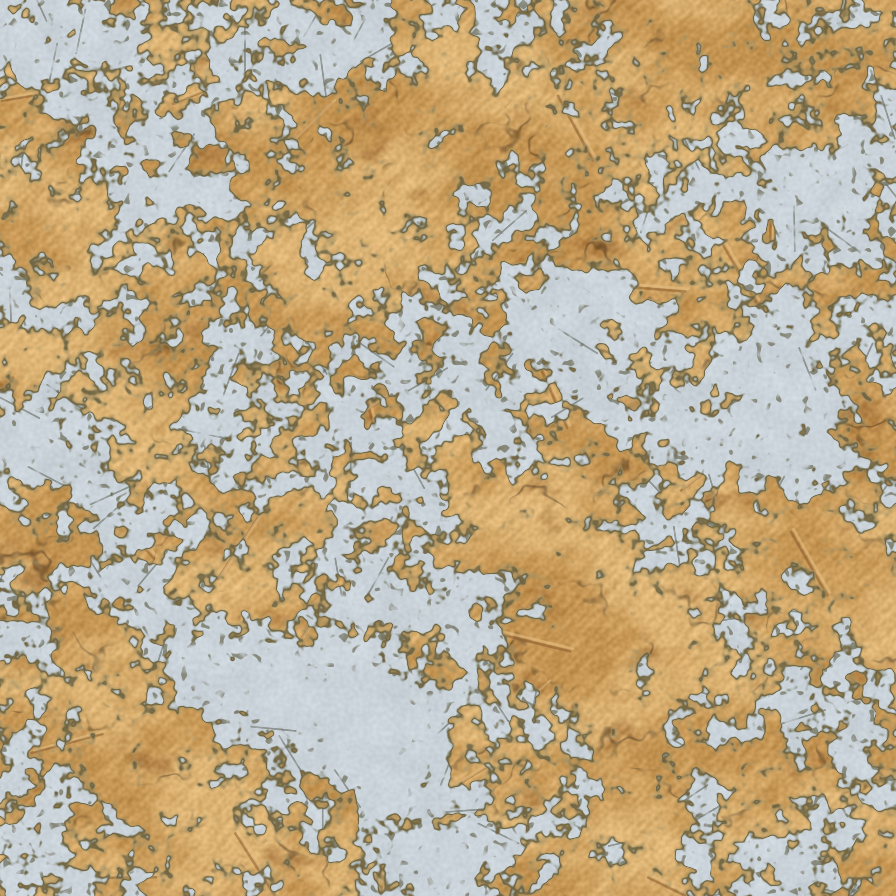
A Shadertoy shader for this texture:

```glsl
vec2 hash2(vec2 cell) {
    vec3 q = fract(cell.xyx * vec3(0.1031, 0.1030, 0.0973));
    q += dot(q, q.yzx + 33.33);
    return fract((q.xx + q.yz) * q.zy);
}

vec2 gradientAt(vec2 cell) {
    float angle = 6.2832 * hash2(cell).x;
    return vec2(cos(angle), sin(angle));
}

float gradientNoise(vec2 p) {
    vec2 i = floor(p), f = fract(p);
    vec2 u = f * f * f * (f * (f * 6.0 - 15.0) + 10.0);
    vec2 e = vec2(0.0, 1.0);
    float low = mix(dot(gradientAt(i), f), dot(gradientAt(i + e.yx), f - e.yx), u.x);
    float high = mix(dot(gradientAt(i + e), f - e), dot(gradientAt(i + 1.0), f - 1.0), u.x);
    return mix(low, high, u.y);
}

float fbm(vec2 p) {
    float sum = 0.0, amplitude = 0.6;
    for (int i = 0; i < 4; i++) {
        sum += amplitude * gradientNoise(p);
        p = mat2(1.6, 1.2, -1.2, 1.6) * p + 7.3;
        amplitude *= 0.55;
    }
    return sum;
}

// Straight hairlines, one per grid cell, kept with the given chance
float scratches(vec2 p, float scale, float width, float chance) {
    vec2 cell = floor(p * scale);
    float cover = 0.0;
    for (int y = -1; y <= 1; y++)
    for (int x = -1; x <= 1; x++) {
        vec2 c = cell + vec2(x, y);
        vec2 r = hash2(c + scale * 3.0), s = hash2(c + 91.0);
        vec2 d = p * scale - c - r;
        vec2 along = vec2(cos(s.x * 3.14), sin(s.x * 3.14));
        float t = clamp(dot(d, along), -0.45, 0.45);
        float dist = length(d - along * t) / scale;
        float line = 1.0 - smoothstep(width * 0.4, width * 1.4, dist);
        cover = max(cover, line * step(s.y, chance));
    }
    return cover;
}

// Height of the paint film: positive where paint remains
float paintField(vec2 p) {
    vec2 slanted = vec2(p.x * 0.8, p.y + 0.3 * p.x);
    vec2 ragged = p + 0.008 * vec2(gradientNoise(p * 55.0), gradientNoise(p * 55.0 + 31.0));
    float field = 0.75 * gradientNoise(slanted * 4.5 + 3.0);
    field += 0.5 * gradientNoise(slanted * 11.0 + 17.0);
    field += 0.55 * gradientNoise(ragged * 30.0);
    field += 0.38 * gradientNoise(ragged * 62.0 + 5.0);
    field += 0.2 * gradientNoise(p * 125.0 + 9.0);
    return field - 0.045;
}

void mainImage(out vec4 fragColor, in vec2 fragCoord) {
    vec2 p = fragCoord / iResolution.y;
    float field = paintField(p);
    float grain = gradientNoise(p * 190.0);

    // Ochre ground with soft stains, rust and slanted fibres
    float stain = fbm(vec2(p.x * 6.0, p.y * 9.0) + 40.0);
    float rust = fbm(vec2(p.x * 11.0, p.y * 17.0) + 80.0);
    vec2 fibreAxes = vec2(p.x + p.y, p.y - p.x);
    float fibre = gradientNoise(fibreAxes * vec2(22.0, 120.0));
    vec3 ground = mix(vec3(0.77, 0.58, 0.32), vec3(0.87, 0.71, 0.46), smoothstep(-0.25, 0.25, stain));
    ground = mix(ground, vec3(0.60, 0.40, 0.19), 0.65 * smoothstep(0.12, 0.5, rust));
    ground += 0.08 * fibre + 0.07 * grain;

    // Creases: thin dark seams and pale raised straws
    float seam = 1.0 - smoothstep(0.0, 0.035, abs(fbm(p * 9.0 + 60.0)));
    ground *= 1.0 - 0.28 * seam * smoothstep(0.0, 0.25, rust);
    ground = mix(ground, vec3(0.50, 0.32, 0.15), 0.5 * scratches(p + 0.003, 11.0, 0.0016, 0.25));
    ground = mix(ground, vec3(0.90, 0.75, 0.52), 0.6 * scratches(p, 11.0, 0.0016, 0.25));

    // Grey-green halo and dark olive rim below the broken edge
    float rimNoise = gradientNoise(p * 80.0 + 12.0);
    float halo = smoothstep(-0.20, -0.05, field);
    float rim = smoothstep(-0.10, -0.025, field + 0.06 * rimNoise);
    ground = mix(ground, vec3(0.63, 0.57, 0.40), 0.65 * halo);
    ground = mix(ground, vec3(0.40, 0.36, 0.23) + 0.1 * rimNoise, 0.85 * rim);

    // Pale paint with faint mottling, dirty edges, pits and hairlines
    vec3 paint = vec3(0.795, 0.828, 0.855) + 0.06 * fbm(p * 24.0) + 0.04 * grain;
    paint = mix(vec3(0.64, 0.67, 0.65), paint, smoothstep(0.0, 0.07, field));
    float worn = 1.0 - smoothstep(0.15, 0.45, field);
    float pits = smoothstep(0.28, 0.42, gradientNoise(p * 95.0 + 50.0));
    paint = mix(paint, vec3(0.44, 0.44, 0.36), 0.75 * pits * worn);
    paint = mix(paint, vec3(0.40, 0.42, 0.38), 0.6 * worn * scratches(p + 5.0, 18.0, 0.0011, 0.35));

    vec3 color = mix(ground, paint, smoothstep(-0.025, 0.025, field));
    fragColor = vec4(clamp(color, 0.0, 1.0), 1.0);
}
```
